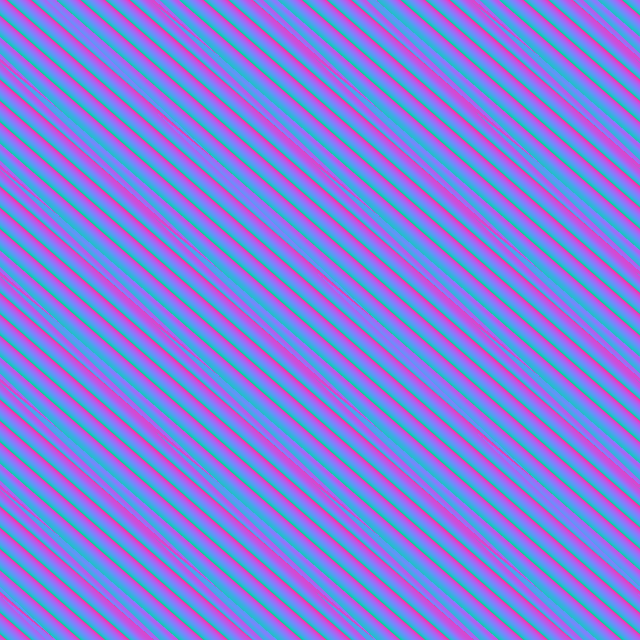
Write a Shadertoy shader that draws this texture map.

```glsl
// Tangent-space normal map of fine diagonal cords crossed by broad wrinkles.
// Both layers are convex sawtooth slopes; the wrinkles bend with the cords,
// and the combined slope is turned into a colour.

// Slope across one convex strand, -1 to 1: x is softened at the seam, y is not.
vec2 strandSlope(float phase, float softness) {
    float u = fract(phase);
    float slope = 2.0 * u - 1.0;
    float seam = clamp(min(u, 1.0 - u) / softness, 0.0, 1.0);
    return slope * vec2(seam, 1.0);
}

// Slope along the cord normal to a normal-map colour.
vec3 slopeColor(vec2 slope) {
    return vec3(0.5 + 0.5 * slope.x,
                0.505 - 0.33 * slope.x,
                0.985 - 0.36 * slope.y * slope.y);
}

void mainImage(out vec4 fragColor, in vec2 fragCoord) {
    vec2 uv = fragCoord / iResolution.xy;
    float pixel = 1.0 / min(iResolution.x, iResolution.y);

    // Fine cords: 26 across, 30 down, steepening towards their seams
    float cordPhase = dot(uv, vec2(26.0, 30.0)) - 0.27;
    vec2 cord = strandSlope(cordPhase, 20.0 * pixel);
    float steepness = 0.78 + 0.30 * pow(cord.y, 4.0);
    vec2 slope = cord * steepness;

    // Broad wrinkles: 6 by 6, creases stepping sideways at each cord
    float u = fract(cordPhase);
    float cordStep = min(u, 4.0 * (1.0 - u));
    float foldPhase = 6.0 * (uv.x + uv.y) - 0.53 + 0.15 * cordStep;
    vec2 fold = strandSlope(foldPhase, 6.0 * pixel);

    // Every sixth crease is shallow; flanks flatten the cords beside a crease
    float depth = min(1.0, 0.4 + mod(round(foldPhase), 6.0));
    float crease = depth * smoothstep(0.55, 0.92, abs(fold.y));
    vec2 flank = fold * vec2(0.62) + 0.12 * slope;
    slope = mix(slope + 0.16 * depth * fold, flank, 0.85 * crease);

    slope = clamp(slope, -1.0, 1.0);
    fragColor = vec4(clamp(slopeColor(slope), 0.0, 1.0), 1.0);
}
```
